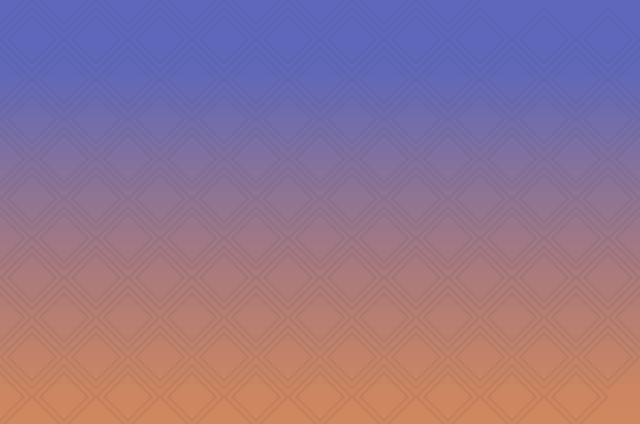
Reproduce this pattern procedurally as a WebGL 1 fragment shader.

```glsl
precision highp float;

uniform vec2 u_resolution;

// Lengths are fractions of the canvas width.
const float COLUMN_STEP = 0.1;
const float ROW_STEP = 0.062;
const float OUTER_RADIUS = 0.0489;
const float INNER_RADIUS = 0.0372;
const float LINE_HALF_WIDTH = 0.0016;
const float LINE_OPACITY = 0.09;
const vec3 LINE_COLOR = vec3(0.22, 0.25, 0.27);

// Vertical blend from blue through mauve to orange; depth is 0 at the top.
vec3 duskGradient(float depth) {
  vec3 color = vec3(0.370, 0.405, 0.732);
  color = mix(color, vec3(0.480, 0.435, 0.648), smoothstep(0.0, 1.0, 0.5 * clamp((depth - 0.10) / 0.23, 0.0, 1.0)) * 2.0);
  color = mix(color, vec3(0.668, 0.478, 0.485), clamp((depth - 0.33) / 0.31, 0.0, 1.0));
  color = mix(color, vec3(0.798, 0.522, 0.378), clamp((depth - 0.64) / 0.28, 0.0, 1.0));
  return mix(color, vec3(0.812, 0.530, 0.370), clamp((depth - 0.92) / 0.08, 0.0, 1.0));
}

// Perpendicular distance to the outline of a square standing on its corner.
float diamondOutline(vec2 p, float radius) {
  return abs(abs(p.x) + abs(p.y) - radius) * 0.70711;
}

float stroke(float dist, float halfWidth, float pixel) {
  return 1.0 - smoothstep(halfWidth - 0.5 * pixel, halfWidth + 0.5 * pixel, dist);
}

// The first and last rows stop early, leaving bare cells at the edges.
float lastColumn(float row) {
  if (row < 0.5) return 7.0;
  if (row > 10.5) return -1.0;
  if (row > 9.5) return 9.0;
  return 10.0;
}

// Two nested outlines per diamond; odd rows shift by half a column.
float diamondRow(vec2 p, float row, float pixel) {
  float x = p.x / COLUMN_STEP - 0.5 * mod(row, 2.0);
  float column = floor(x + 0.5);
  vec2 local = vec2((x - column) * COLUMN_STEP, p.y - row * ROW_STEP);
  float dist = min(diamondOutline(local, OUTER_RADIUS),
                   diamondOutline(local, INNER_RADIUS));
  float present = 1.0 - step(lastColumn(row) + 0.5, column);
  return present * stroke(dist, LINE_HALF_WIDTH, pixel);
}

// Only the rows just above and below a point can reach it.
float diamondLattice(vec2 p, float pixel) {
  float firstRow = floor(p.y / ROW_STEP);
  float ink = 0.0;
  for (int i = 0; i < 2; i++) {
    ink = max(ink, diamondRow(p, firstRow + float(i), pixel));
  }
  return ink;
}

void main() {
  float pixel = 1.0 / u_resolution.x;
  vec2 fromTop = vec2(gl_FragCoord.x, u_resolution.y - gl_FragCoord.y);
  vec3 color = duskGradient(fromTop.y / u_resolution.y);
  float ink = diamondLattice(fromTop * pixel, pixel);
  gl_FragColor = vec4(mix(color, LINE_COLOR, ink * LINE_OPACITY), 1.0);
}
```
